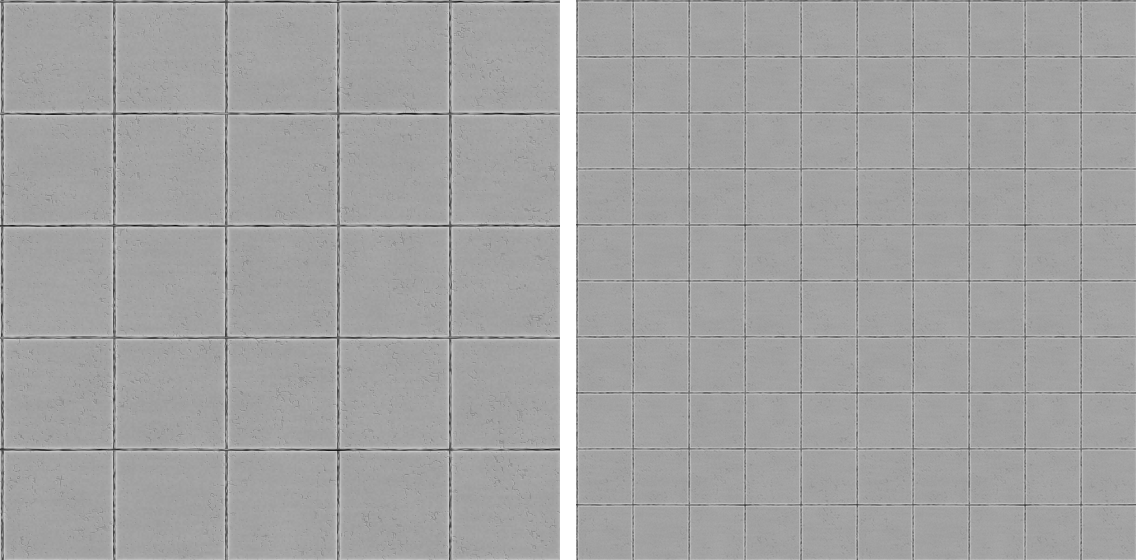
Left: one tile. Right: repeated 2 by 2.
Give the GLSL for this texture map, as a Shadertoy shader.

```glsl
// Square grey ceramic tiles, five by five, with thin dark grout and pale raised rims.
// Grout is a distance to nearly straight grid lines; hairline cracks are broken contours
// of wrapping value noise, and pits are scattered by a hash on a wrapping cell grid.

const float TILES = 5.0;                          // repeats across and down
const vec2  GRID_OFFSET = vec2(0.0042, -0.0030);  // position of the first grout lines
const vec2  GROUT_HALF = vec2(0.0022, 0.0019);    // half width: upright, level
const float GROUT_WOBBLE = 0.0006;
const float GROUT_DARK = 0.22;
const float GROUT_LIGHT = 0.60;
const float GROUT_EDGE_SHADE = 0.10;
const float GLAZE = 0.637;
const float RIM_GAIN = 0.23;
const float RIM_WIDTH = 0.0023;
const float TILE_VARIATION = 0.008;
const float MOTTLE = 0.014;
const float STREAK = 0.012;
const float GRAIN = 0.026;
const float CRACK_CELLS = 120.0;
const float CRACK_WIDTH = 0.085;
const float PIT_CELLS = 150.0;
const float PIT_RADIUS = 0.16;                    // in pit cells
const float PIT_CHANCE = 0.22;
const float WEAR_DEPTH = 0.10;
const vec2  EMBOSS_SHIFT = vec2(0.0012, 0.0015);

// Integer hash of a lattice cell, 0 to 1
float hash(vec2 cell, float seed) {
    uvec3 v = uvec3(ivec3(cell, seed)) * uvec3(1597334673u, 3812015801u, 2798796415u);
    uint h = v.x ^ v.y ^ v.z;
    h = (h ^ (h >> 16)) * 2246822519u;
    h = (h ^ (h >> 13)) * 3266489917u;
    return float((h ^ (h >> 16)) >> 8) / 16777216.0;
}

vec2 wrapCell(vec2 cell, vec2 period) {
    return floor(mod(cell + 0.5, period));
}

// Value noise that wraps over the unit square
float noise(vec2 uv, vec2 period, float seed) {
    vec2 p = uv * period;
    vec2 i = floor(p);
    vec2 f = p - i;
    f = f * f * (3.0 - 2.0 * f);
    vec2 a = wrapCell(i, period);
    vec2 b = wrapCell(i + 1.0, period);
    return mix(mix(hash(a, seed), hash(vec2(b.x, a.y), seed), f.x),
               mix(hash(vec2(a.x, b.y), seed), hash(b, seed), f.x), f.y);
}

// Distance to the nearest grout line, each line wandering on its own
float groutDistance(float across, float along, float seed) {
    float line = round(across * TILES) / TILES;
    float bend = noise(vec2(line, along), vec2(TILES, 12.0), seed) - 0.5;
    return abs(across - line + bend * GROUT_WOBBLE);
}

// Small scattered pits of uneven size and depth
float pits(vec2 uv) {
    vec2 p = uv * PIT_CELLS;
    vec2 cell = wrapCell(floor(p), vec2(PIT_CELLS));
    vec2 centre = 0.3 + 0.4 * vec2(hash(cell, 21.0), hash(cell, 22.0));
    float slant = hash(cell, 25.0) - 0.5;
    vec2 d = fract(p) - centre;
    d = vec2(d.x + slant * d.y, d.y - slant * d.x);
    float radius = PIT_RADIUS * (0.5 + 0.7 * hash(cell, 23.0));
    float soft = 0.05 + 0.5 * PIT_CELLS / iResolution.y;
    float depth = step(hash(cell, 24.0), PIT_CHANCE) * (0.3 + 0.7 * hash(cell, 26.0));
    return depth * (1.0 - smoothstep(radius - soft, radius + soft, length(d)));
}

// Broken hairline cracks in loose clusters, together with the pits
float wear(vec2 uv) {
    float field = noise(uv, vec2(CRACK_CELLS), 31.0) * 0.65
                + noise(uv, vec2(CRACK_CELLS * 2.0), 32.0) * 0.35;
    float crack = 1.0 - smoothstep(0.0, CRACK_WIDTH, abs(field - 0.5));
    float gaps = smoothstep(0.45, 0.75, noise(uv, vec2(140.0), 33.0));
    vec2 fromCentre = abs(fract(uv * TILES) - 0.5);
    float border = smoothstep(0.15, 0.45, max(fromCentre.x, fromCentre.y));
    float cluster = smoothstep(0.40, 0.85, noise(uv, vec2(26.0), 34.0) + 0.12 * border);
    return max(crack * gaps * cluster, 0.9 * pits(uv));
}

void mainImage(out vec4 fragColor, in vec2 fragCoord) {
    vec2 uv = fragCoord / iResolution.xy - GRID_OFFSET;
    float aa = 0.6 / iResolution.y;

    // Glaze: tile tone, soft mottling, level streaks and fine grain
    vec2 tile = wrapCell(floor(uv * TILES), vec2(TILES));
    float tone = GLAZE + TILE_VARIATION * (hash(tile, 1.0) - 0.5);
    tone += MOTTLE * (noise(uv, vec2(18.0), 2.0) - 0.5);
    tone += STREAK * (noise(uv, vec2(14.0, 130.0), 3.0) - 0.5);
    tone += GRAIN * (noise(uv, vec2(300.0), 4.0) - 0.5);

    // Wear, with a pale lip beside each mark
    tone -= WEAR_DEPTH * wear(uv);
    tone += 0.4 * WEAR_DEPTH * wear(uv + EMBOSS_SHIFT);

    // Pale rims along the tile edges
    vec2 d = vec2(groutDistance(uv.x, uv.y, 41.0), groutDistance(uv.y, uv.x, 51.0));
    vec2 rim = exp(-max(d - GROUT_HALF, 0.0) / RIM_WIDTH);
    float rimTone = 0.9 + 0.2 * noise(uv, vec2(60.0), 5.0);
    tone += RIM_GAIN * rimTone * max(rim.x, rim.y);

    // Grout, mottled along its length, with darker gaps in the level joints
    vec2 cover = 1.0 - smoothstep(GROUT_HALF - aa, GROUT_HALF + aa, d);
    vec2 edge = GROUT_EDGE_SHADE * smoothstep(vec2(0.2), vec2(0.8), d / GROUT_HALF);
    float upright = mix(GROUT_DARK, GROUT_LIGHT, noise(uv, vec2(500.0, 190.0), 61.0));
    float level = mix(GROUT_DARK, GROUT_LIGHT, noise(uv, vec2(110.0, 500.0), 62.0));
    level -= 0.20 * smoothstep(0.60, 0.85, noise(uv, vec2(26.0, 400.0), 63.0));
    tone = mix(tone, upright + 0.04 - edge.x, cover.x);
    tone = mix(tone, level + 0.02 - edge.y, cover.y);

    fragColor = vec4(vec3(clamp(tone, 0.0, 1.0)), 1.0);
}
```
